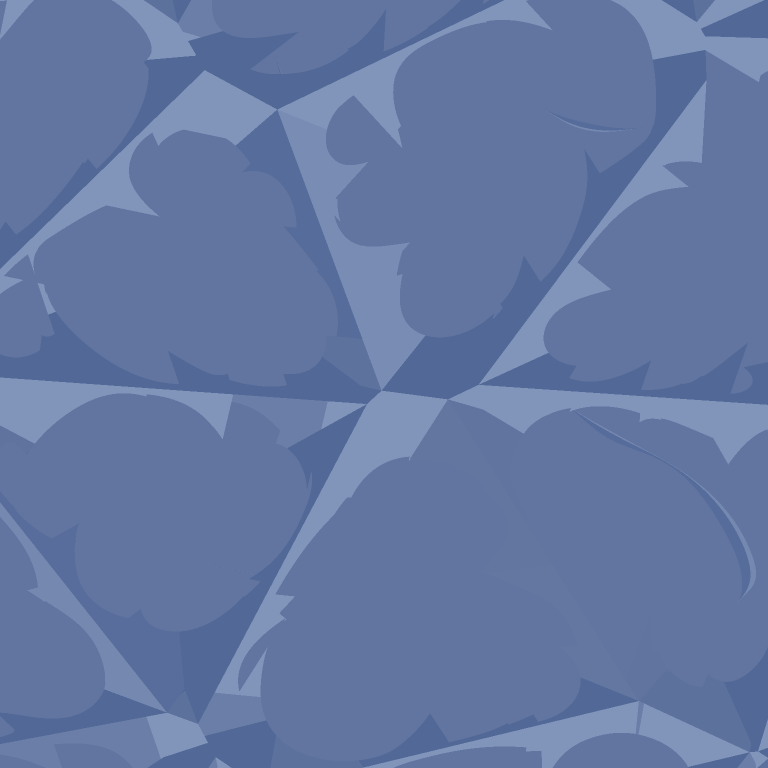
Write a Shadertoy shader that draws this texture.

```glsl
vec2 hash2(vec2 p) {
    p = vec2(dot(p, vec2(127.1, 311.7)), dot(p, vec2(269.5, 183.3)));
    return fract(sin(p) * 43758.5);
}

float gradientNoise(vec2 p) {
    vec2 i = floor(p), f = fract(p);
    vec2 u = f * f * f * (f * (f * 6.0 - 15.0) + 10.0);
    vec2 e = vec2(0.0, 1.0);
    float a = dot(hash2(i) * 2.0 - 1.0, f);
    float b = dot(hash2(i + e.yx) * 2.0 - 1.0, f - e.yx);
    float c = dot(hash2(i + e.xy) * 2.0 - 1.0, f - e.xy);
    float d = dot(hash2(i + e.yy) * 2.0 - 1.0, f - e.yy);
    return mix(mix(a, b, u.x), mix(c, d, u.x), u.y);
}

float smoothMin(float a, float b, float k) {
    float h = max(k - abs(a - b), 0.0) / k;
    return min(a, b) - h * h * k * 0.25;
}

// Stone centres: two loose rows, alternately raised and lowered
vec2 stoneCentre(vec2 cell) {
    vec2 jitter = (hash2(cell + 3.0) - 0.5) * vec2(0.55, 0.25);
    jitter.y += 0.18 * cos(3.14159 * (cell.x + cell.y));
    return (cell + 0.5 + jitter) * vec2(0.34, 0.475) + vec2(0.06, 0.03);
}

// Facet tone: -1 shaded, 0 flat stone face, 1 lit
float stoneTone(vec2 p) {
    vec2 home = floor((p - vec2(0.06, 0.03)) / vec2(0.34, 0.475));
    vec2 stone = home;
    float nearest = 9.0;
    for (int j = -1; j <= 1; j++)
    for (int i = -1; i <= 1; i++) {
        vec2 cell = home + vec2(i, j);
        float dist = length(stoneCentre(cell) - p);
        if (dist < nearest) { nearest = dist; stone = cell; }
    }

    vec2 centre = stoneCentre(stone);
    float widthNoise = gradientNoise(p * 5.0 + 7.0);
    float face = 1.0, closest = 9.0, tone = 0.0;
    for (int j = -1; j <= 1; j++)
    for (int i = -1; i <= 1; i++) {
        if (i == 0 && j == 0) continue;
        vec2 other = stoneCentre(stone + vec2(i, j));
        vec2 normal = normalize(other - centre);
        vec2 fromMiddle = p - 0.5 * (centre + other);
        float depth = -dot(fromMiddle, normal);
        float along = dot(fromMiddle, vec2(-normal.y, normal.x));

        // Curved chips that end in leaning spikes
        vec2 edge = hash2(stone * 3.7 + vec2(i, j) * 1.3);
        float x = (along + depth * (edge.x - 0.5) * 1.6) * mix(5.5, 9.0, edge.y) + edge.x * 10.0;
        vec2 chip = hash2(vec2(floor(x), edge.y * 50.0));
        float rise = chip.x < 0.5 ? fract(x) : 1.0 - fract(x);
        float width = 0.007 + mix(0.015, 0.085, chip.y) * pow(rise, 2.5);
        width *= 1.0 + 1.1 * widthNoise;
        face = smoothMin(face, depth - width, 0.13);

        // The closest edge decides which way the facet looks
        if (depth < closest) {
            closest = depth;
            float facing = dot(normal, vec2(-0.5, 0.86));
            tone = sign(facing) * smoothstep(0.0, 0.25, abs(facing));
            if (fract(chip.x * 17.0) < 0.14) tone *= 0.3;
        }
    }
    if (face < 0.0) return tone;

    // Tapering hairline cracks across the faces
    float crack = gradientNoise(p * 2.4 + 11.0);
    float taper = smoothstep(0.08, 0.4, gradientNoise(p * vec2(4.5, 3.5) + 23.0));
    if (crack > 0.0 && crack < 0.05 * taper) return -0.7;
    if (crack <= 0.0 && crack > -0.012 * taper) return 0.6;
    return 0.0;
}

void mainImage(out vec4 fragColor, in vec2 fragCoord) {
    vec3 faceBlue = vec3(0.384, 0.459, 0.627);
    vec3 shadeBlue = vec3(0.320, 0.410, 0.595);
    vec3 lightBlue = vec3(0.505, 0.580, 0.730);

    // Four samples per pixel smooth the facet edges
    vec3 color = vec3(0.0);
    for (int k = 0; k < 4; k++) {
        vec2 offset = vec2(k % 2, k / 2) * 0.5 - 0.25;
        float tone = stoneTone((fragCoord + offset) / iResolution.y);
        color += 0.25 * mix(faceBlue, tone > 0.0 ? lightBlue : shadeBlue, abs(tone));
    }
    fragColor = vec4(color, 1.0);
}
```
